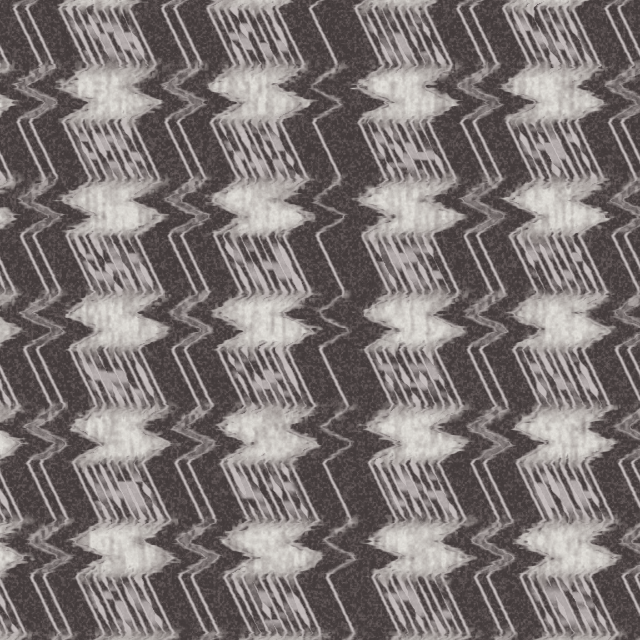
Give the GLSL for this pattern, as a Shadertoy shader.

```glsl
// Woven cloth: broad pale bands and thin thread pairs share one zigzag path.
// Each repeat has an open slatted leg, then a dense frayed double kink.
// Hash noise adds frayed edges, warp streaks and grain; one thread is missing.

const float UNITS = 768.0;               // design units across the canvas
const vec2 REPEAT = vec2(177.5, 136.4);  // band spacing, row height
const vec2 ORIGIN = vec2(75.0, 145.0);   // top left of the first slatted leg
const float DRIFT = 0.03;                // sideways lean per unit down
const vec2 KNEE_A = vec2(0.52, 32.0);    // zigzag corners: row phase, offset
const vec2 KNEE_B = vec2(0.70, -3.0);
const vec2 KNEE_C = vec2(0.84, 36.0);
const float KNEE_ROUND = 0.014;
const float BAND_WIDTH = 83.0;
const float SLAT_COUNT = 8.0;
const float THREAD_HALF = 1.7;
const float PAIR_LEFT = 123.0;
const float PAIR_RIGHT = 138.0;
const float FAULT_COLUMN = 1.0;          // column lacking its second pair thread
const float BODY_PHASE = 0.775;          // centre of the dense part of a row
const float GRAIN = 0.09;
const vec3 DARK = vec3(0.275, 0.245, 0.245);
const vec3 SPECK = vec3(0.40, 0.36, 0.36);
const vec3 THREAD = vec3(0.79, 0.76, 0.76);
const vec3 GREY = vec3(0.62, 0.59, 0.58);
const vec3 LIGHT = vec3(0.86, 0.85, 0.83);

float hash(vec2 p) {
    vec3 q = fract(vec3(p.xyx) * 0.1031);
    q += dot(q, q.yzx + 33.33);
    return fract((q.x + q.y) * q.z);
}

float noise(vec2 p) {
    vec2 i = floor(p), f = fract(p);
    f = f * f * (3.0 - 2.0 * f);
    return mix(mix(hash(i), hash(i + vec2(1, 0)), f.x),
               mix(hash(i + vec2(0, 1)), hash(i + vec2(1, 1)), f.x), f.y);
}

// Soft window that is 1 between lo and hi
float window(float x, float lo, float hi, float soft) {
    return smoothstep(lo - soft, lo + soft, x) * (1.0 - smoothstep(hi - soft, hi + soft, x));
}

float stroke(float d, float halfWidth, float soft) {
    return 1.0 - smoothstep(halfWidth - soft, halfWidth + soft, abs(d));
}

// Sideways offset of the path and its slope at row phase t
vec2 zigzag(float t) {
    vec2 a = vec2(0.0), b = KNEE_A;
    if (t > KNEE_C.x) { a = KNEE_C; b = vec2(1.0, 0.0); }
    else if (t > KNEE_B.x) { a = KNEE_B; b = KNEE_C; }
    else if (t > KNEE_A.x) { a = KNEE_A; b = KNEE_B; }
    float slope = (b.y - a.y) / (b.x - a.x);
    return vec2(a.y + slope * (t - a.x), slope / REPEAT.y);
}

void mainImage(out vec4 fragColor, in vec2 fragCoord) {
    vec2 p = UNITS * fragCoord / iResolution.xy;
    p.y = UNITS - p.y;

    // Row phase and coordinate across the threads
    float t = fract((p.y - ORIGIN.y) / REPEAT.y);
    float kink = smoothstep(0.46, 0.56, t) * (1.0 - smoothstep(0.96, 1.0, t));
    vec2 path = 0.5 * (zigzag(fract(t - KNEE_ROUND)) + zigzag(fract(t + KNEE_ROUND)));
    float shred = noise(p / vec2(8.0, 2.8)) - 0.5;
    float x = p.x - ORIGIN.x - DRIFT * (p.y - ORIGIN.y) - path.x + shred * mix(1.0, 7.0, kink);
    float column = floor((x + 20.0) / REPEAT.x);
    float u = x - column * REPEAT.x;
    float slant = inversesqrt(1.0 + path.y * path.y);
    float soft = max(mix(1.6, 2.2, kink), UNITS / iResolution.y);

    // Noise layers: warp streaks, tufts and fine grain
    float streak = noise(p / vec2(4.8, 26.0) + 17.0);
    float tuft = noise(p / vec2(4.0, 5.0) + 51.0);
    float grain = 0.6 * noise(p / 2.6 + 90.0) + 0.4 * noise(p / 1.5 + 31.0);

    // Slats: whole threads alternate with broken ones, some gaps filled
    float pitch = BAND_WIDTH / SLAT_COUNT;
    float k = clamp(round(u / pitch), 0.0, SLAT_COUNT);
    float broken = noise(vec2(k * 7.3 + column * 23.0, p.y / 12.0));
    float slatHalf = mod(k, 2.0) < 0.5 ? THREAD_HALF : mix(-0.6, 4.6, broken);
    float slats = stroke((u - k * pitch) * slant, slatHalf, soft);
    float inside = window(u, 5.0, BAND_WIDTH - 8.0, 5.0);
    float tie = noise(vec2(floor(u / pitch) * 5.7 + column * 31.0, p.y / 11.0));
    float ties = inside * smoothstep(0.42, 0.75, tie) * window(t, 0.10, 0.45, 0.08);
    slats = max(slats, 0.85 * ties);

    // Thin pair, closing into a hazy ribbon at the kinks
    float pair = stroke((u - PAIR_LEFT) * slant, THREAD_HALF, soft);
    float ribbonEnd = PAIR_LEFT + 3.0;
    if (column != FAULT_COLUMN) {
        pair = max(pair, stroke((u - PAIR_RIGHT) * slant, THREAD_HALF, soft));
        ribbonEnd = PAIR_RIGHT;
    }
    pair *= mix(1.0, 0.55 + 0.45 * tuft, kink);
    float ribbon = window(u, PAIR_LEFT, ribbonEnd, 5.0) * kink;
    pair = max(pair, ribbon * mix(0.15, 0.75, tuft));

    // Loose wisps where the long legs turn
    float wispArea = window(u, PAIR_LEFT - 8.0, ribbonEnd + 8.0, 7.0)
                   + window(u, -12.0, BAND_WIDTH + 14.0, 8.0);
    float wisps = wispArea * window(t, 0.48, 0.66, 0.06) * smoothstep(0.35, 0.8, tuft);

    // Dense body of the band, fading into the slats above and below
    float away = abs(fract(t - BODY_PHASE + 0.5) - 0.5);
    float ragged = away + 0.13 * (streak - 0.5) + 0.10 * (tuft - 0.5);
    float edge = u + 16.0 * shred + 8.0 * (tuft - 0.5);
    float body = window(edge, 0.0, BAND_WIDTH + 2.0, 8.0) * (1.0 - smoothstep(0.19, 0.31, ragged));
    float core = window(u, 10.0, BAND_WIDTH - 10.0, 16.0) * (1.0 - smoothstep(0.12, 0.28, away));
    float tone = clamp(0.45 * core + 0.75 * streak + 0.5 * (tuft - 0.5), 0.0, 1.0);

    // Layer ground, threads and body, then weave grain
    vec3 color = mix(DARK, SPECK, 0.8 * smoothstep(0.35, 0.9, grain));
    color = mix(color, GREY, 0.75 * clamp(wisps, 0.0, 1.0));
    color = mix(color, mix(THREAD, GREY, 0.4 * kink), 0.95 * max(slats, pair));
    color = mix(color, mix(GREY, LIGHT, tone), body * mix(0.78, 1.0, core));
    color += GRAIN * (grain - 0.5) * mix(0.5, 1.0, body);
    fragColor = vec4(clamp(color, 0.0, 1.0), 1.0);
}
```
